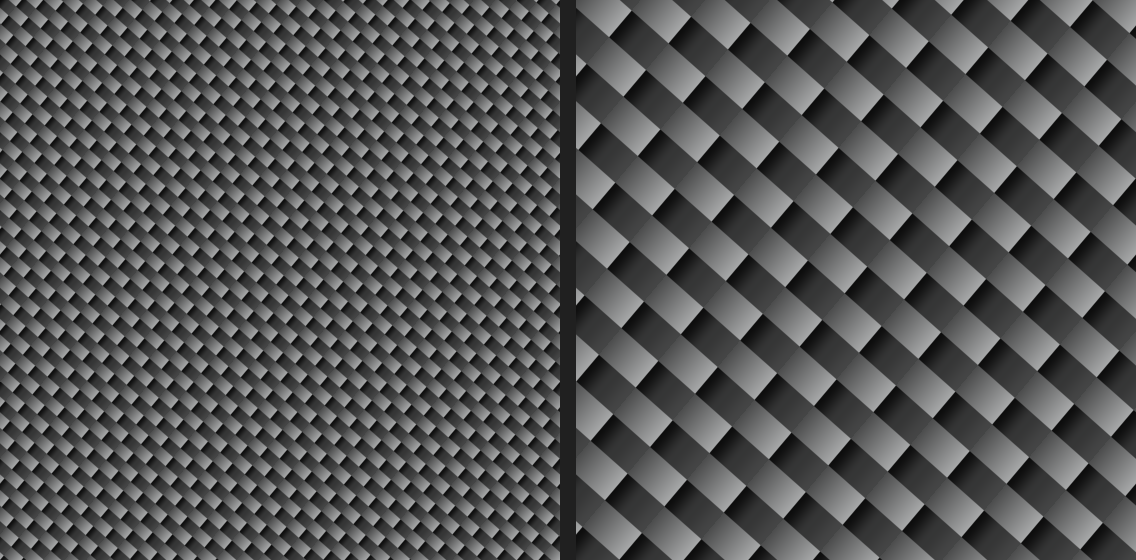
Left, the full canvas; right, a detail of the centre.
Write a Shadertoy shader that draws this pattern.

```glsl
// Slanted carbon-fibre weave: pale graded tiles alternating with shadowed dark ones.

// Whole, even-sum cell counts per canvas side keep the weave seamless.
#define ALONG_CELLS  vec2(26.0, -22.0)
#define ACROSS_CELLS vec2(32.0, 36.0)
#define PALE_START   0.30
#define PALE_END     0.66
#define SHADOW_TONE  0.05
#define DARK_TONE    0.21
#define DARK_LIFT    0.06
#define SHADOW_REACH 0.50
#define EDGE_PIXELS  0.75
#define TINT         vec3(0.992, 1.0, 1.004)

// Tone along one strand: a pale ramp, then a dark cell that starts in shadow.
float strandTone(float along, float blur) {
    float phase = mod(along, 2.0);
    float depth = clamp(phase - 1.0, 0.0, 1.0);
    float pale = mix(PALE_START, PALE_END, min(phase, 1.0));
    float dark = mix(SHADOW_TONE, DARK_TONE, smoothstep(0.0, SHADOW_REACH, depth));
    dark += DARK_LIFT * smoothstep(SHADOW_REACH, 1.0, depth);
    return mix(pale, dark, smoothstep(1.0 - blur, 1.0 + blur, phase));
}

void mainImage(out vec4 fragColor, in vec2 fragCoord) {
    vec2 uv = fragCoord / iResolution.xy;
    float along = dot(uv, ALONG_CELLS);
    float across = dot(uv, ACROSS_CELLS);

    // Edge softness in cell units
    float alongBlur = EDGE_PIXELS * length(ALONG_CELLS / iResolution.xy);
    float acrossBlur = EDGE_PIXELS * length(ACROSS_CELLS / iResolution.xy);

    // Neighbouring strands are offset by one cell
    float strandSide = abs(mod(across, 2.0) - 1.0) - 0.5;
    float oddStrand = smoothstep(-acrossBlur, acrossBlur, strandSide);
    float tone = mix(strandTone(along, alongBlur),
                     strandTone(along + 1.0, alongBlur), oddStrand);

    fragColor = vec4(tone * TINT, 1.0);
}
```
